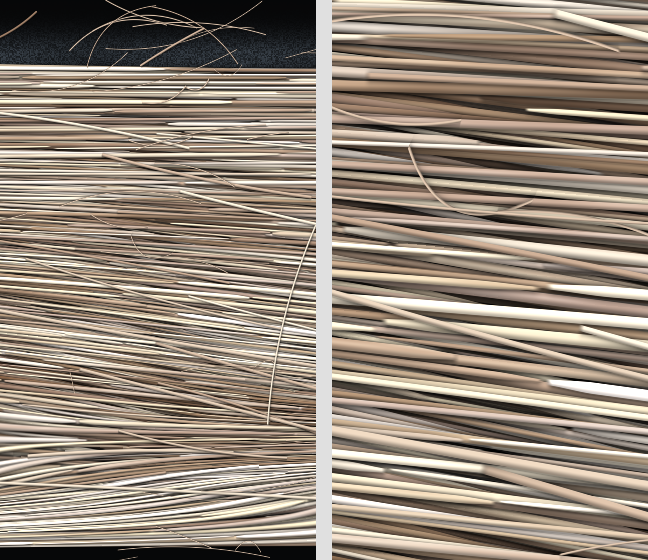
Left, the full canvas; right, a detail of the centre.
Write a WebGL 1 fragment shader that draws this texture.

```glsl
precision highp float;
// A thick bundle of dry straw lying on a dark cloth.
// Many layers of sheared rows each carry one straw per cell; long crossing
// straws and thin curved hairs are laid over them, each with a soft shadow.
uniform vec2 u_resolution;

#define LAYERS 22
#define CROSSING 16
#define HAIRS 34
#define ROW 0.016
#define BUNDLE_LOW 0.028
#define BUNDLE_TOP 0.878
#define SHADOW 0.5
#define BROWN vec3(0.39, 0.25, 0.16)
#define UMBER vec3(0.59, 0.47, 0.38)
#define TAN vec3(0.78, 0.67, 0.58)
#define CREAM vec3(0.94, 0.89, 0.81)

float px; // one pixel in canvas heights

float hash(vec2 p) {
  vec3 q = fract(vec3(p.xyx) * 0.1031);
  q += dot(q, q.yzx + 33.33);
  return fract((q.x + q.y) * q.z);
}

float noise(vec2 p) {
  vec2 i = floor(p), f = fract(p);
  f = f * f * (3.0 - 2.0 * f);
  return mix(mix(hash(i), hash(i + vec2(1, 0)), f.x),
             mix(hash(i + vec2(0, 1)), hash(i + vec2(1, 1)), f.x), f.y);
}

float bump(float x, float centre, float width) {
  float d = (x - centre) / width;
  return exp(-d * d);
}

// Straw colour from dark (0) to bleached (above 1)
vec3 strawColour(float k) {
  vec3 c = mix(BROWN, UMBER, clamp(k * 3.0, 0.0, 1.0));
  c = mix(c, TAN, clamp(k * 3.0 - 1.0, 0.0, 1.0));
  c = mix(c, CREAM, clamp(k * 3.0 - 2.0, 0.0, 1.0));
  return c + 0.5 * max(k - 1.0, 0.0);
}

// Main slope of the bundle at a given height
float flow(float y) {
  float s = mix(0.12, -0.17, smoothstep(0.10, 0.30, y));
  s = mix(s, -0.01, smoothstep(0.4, 0.88, y));
  return s * smoothstep(0.0, 0.14, y);
}

// Lays one straw over col: d is the signed distance from its axis
void lay(inout vec3 col, float d, float halfWidth, float ends, vec3 tint) {
  float gap = max(abs(d + 0.0008) - halfWidth, 0.0);
  col *= 1.0 - SHADOW * ends * min(halfWidth / 0.002, 1.0) * exp(-gap / 0.0017);
  float shade = mix(0.68, 1.1, smoothstep(-1.0, 0.3, d / halfWidth));
  float cover = 1.0 - smoothstep(-0.6 * px, 0.6 * px, abs(d) - halfWidth);
  col = mix(col, tint * shade, cover * ends);
}

// A bent straw from a to b
void strand(inout vec3 col, vec2 p, vec2 a, vec2 b, float bend, float halfWidth, vec3 tint) {
  float len = length(b - a);
  vec2 dir = (b - a) / len, q = p - a;
  float t = dot(q, dir) / len;
  float slope = 4.0 * bend * (1.0 - 2.0 * t) / len;
  float d = dot(q, vec2(-dir.y, dir.x)) - 4.0 * bend * t * (1.0 - t);
  float ends = smoothstep(0.0, 0.01, t) * smoothstep(0.0, 0.01, 1.0 - t);
  lay(col, d / sqrt(1.0 + slope * slope), halfWidth, ends, tint);
}

void main() {
  px = 1.0 / u_resolution.y;
  vec2 p = gl_FragCoord.xy * px;

  // Dark cloth with a faint sheen and grain
  float sheen = bump(p.y, 0.9, 0.04) * (0.5 + noise(p * 7.0));
  vec3 col = vec3(0.025, 0.027, 0.03) + vec3(0.10, 0.115, 0.13) * sheen * (0.5 + hash(floor(p * 480.0)));

  // Shaded depth of the bundle
  float inside = smoothstep(BUNDLE_LOW, BUNDLE_LOW + 0.02, p.y) * (1.0 - smoothstep(BUNDLE_TOP - 0.015, BUNDLE_TOP, p.y));
  col = mix(col, vec3(0.13, 0.08, 0.055), inside * (1.0 - 0.7 * bump(p.y, 0.18, 0.04)));

  // Layers of straw
  float loose = smoothstep(0.0, 0.16, p.y) * (1.0 - smoothstep(0.65, 0.9, p.y)) + 0.08;
  for (int i = 0; i < LAYERS; i++) {
    float n = float(i), depth = n / float(LAYERS - 1);
    float slope = flow(p.y) + (hash(vec2(n, 3.7)) - 0.5) * 0.18 * loose;
    float offset = hash(vec2(n, 9.1)) * 40.0;
    float v = (p.y - slope * (p.x - 0.28)) / ROW + offset;
    float row = floor(v), y = (row + 0.5 - offset) * ROW;
    vec2 id = vec2(row + 17.0, n * 7.0 + 5.0);
    float s = p.x / mix(0.35, 1.2, hash(id)) + hash(id + 31.0) * 9.0;
    float f = fract(s);
    id += floor(s) * vec2(53.0, 71.0);
    float axis = 0.5 + (hash(id + 1.3) - 0.5) * 0.3 + (f - 0.5) * (hash(id + 2.9) - 0.5) * 0.5;
    float thick = hash(id + 4.1);
    float halfWidth = mix(0.0011, 0.0035, thick) * (0.5 + 0.5 * smoothstep(0.0, 0.06, min(f, 1.0 - f)));
    float ends = smoothstep(0.0, 0.01, f) * smoothstep(0.0, 0.01, 1.0 - f);
    float density = 0.87 - 0.6 * bump(y, 0.18, 0.025) * noise(vec2(p.x * 5.0, y * 20.0));
    ends *= step(hash(id + 6.7), density) * step(BUNDLE_LOW, y) * step(y, BUNDLE_TOP);
    float region = noise(vec2(p.x * 2.5, y * 18.0)) - 0.5;
    float k = 0.03 + 0.5 * depth + 0.85 * hash(id + 8.3) + 0.45 * region;
    k += 0.15 * bump(y, 0.08, 0.07) - 0.28 * bump(y, 0.3, 0.04) - 0.1 * bump(y, 0.8, 0.05);
    k += 0.16 * (noise(vec2(p.x * 25.0, v * 7.0)) - 0.5);
    vec3 tint = strawColour(k) * (1.0 + (hash(id + 5.5) - 0.5) * vec3(0.02, 0.0, -0.12));
    lay(col, (v - row - axis) * ROW, halfWidth, ends, tint);
  }

  // Long straws crossing the bundle
  for (int i = 0; i < CROSSING; i++) {
    float n = float(i);
    vec2 a = vec2(hash(vec2(n, 41.0)) * 0.6 - 0.25, 0.09 + 0.73 * (n + hash(vec2(n, 43.0))) / float(CROSSING));
    float slope = flow(a.y) + (hash(vec2(n, 47.0)) - 0.75) * 0.25;
    vec2 b = a + vec2(1.0, slope) * mix(0.3, 0.75, hash(vec2(n, 53.0)));
    strand(col, p, a, b, (hash(vec2(n, 59.0)) - 0.5) * 0.02, mix(0.0016, 0.003, hash(vec2(n, 61.0))), strawColour(0.6 + 0.5 * hash(vec2(n, 67.0))));
  }

  // Thin hairs: a third stray over the top cloth, a few along the bottom
  for (int i = 0; i < HAIRS; i++) {
    float n = float(i), h = hash(vec2(n, 71.0));
    float y = i < 11 ? 0.88 + 0.08 * h : (i < 15 ? 0.005 + 0.03 * h : 0.05 + 0.8 * h);
    vec2 a = vec2(sqrt(hash(vec2(n, 73.0))) * 0.6 - 0.05, y);
    vec2 turn = vec2(hash(vec2(n, 79.0)) - 0.45, (hash(vec2(n, 83.0)) - 0.5) * (i < 11 ? 0.3 : 0.12));
    strand(col, p, a, a + turn * 0.6 + 0.01, (hash(vec2(n, 89.0)) - 0.5) * 0.06, mix(0.0004, 0.0011, h), strawColour(0.75));
  }

  // Larger stray pieces: arc and stalk on the cloth, upright stem at the right
  strand(col, p, vec2(0.155, 0.878), vec2(0.28, 0.99), 0.03, 0.0008, TAN);
  strand(col, p, vec2(0.27, 0.988), vec2(0.425, 0.885), 0.02, 0.0009, TAN);
  strand(col, p, vec2(0.25, 0.882), vec2(0.366, 0.95), 0.002, 0.0018, TAN);
  strand(col, p, vec2(-0.02, 0.925), vec2(0.066, 0.98), -0.005, 0.0018, UMBER);
  strand(col, p, vec2(0.478, 0.24), vec2(0.565, 0.6), 0.016, 0.0015, CREAM);

  gl_FragColor = vec4(clamp(col, 0.0, 1.0), 1.0);
}
```
